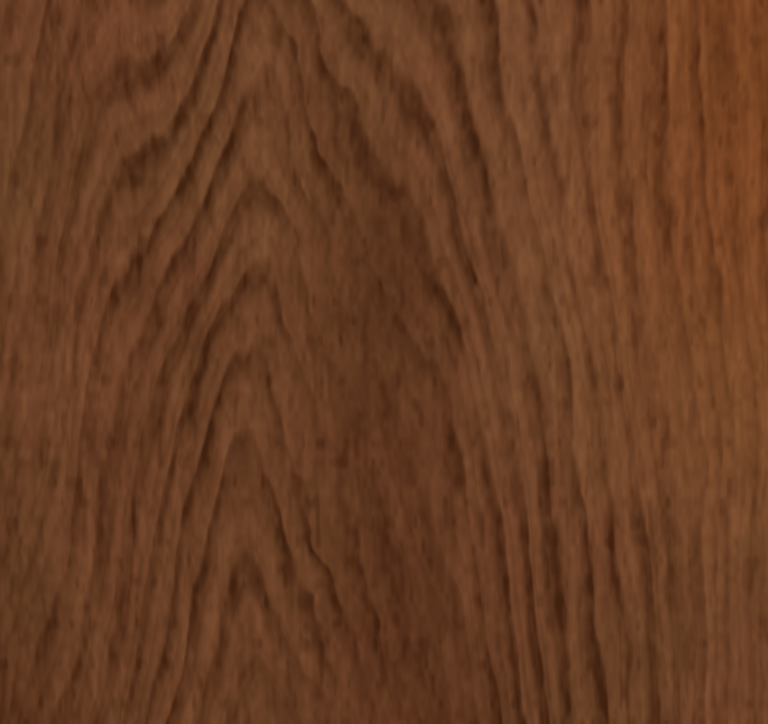
Write a WebGL 2 fragment shader that draws this texture.

```glsl
#version 300 es
precision highp float;
// Brown walnut board: nested cathedral arches of grain between straighter fibres.
uniform vec2 u_resolution;
out vec4 fragColor;

float hash(vec2 p) {
    return fract(sin(dot(p, vec2(127.1, 311.7))) * 43758.5453);
}

float noise(vec2 p) {
    vec2 cell = floor(p), f = fract(p);
    f = f * f * (3.0 - 2.0 * f);
    return mix(mix(hash(cell), hash(cell + vec2(1, 0)), f.x),
               mix(hash(cell + vec2(0, 1)), hash(cell + vec2(1, 1)), f.x), f.y);
}

float fbm(vec2 p) {
    float sum = 0.0, amp = 0.5;
    for (int i = 0; i < 4; i++) {
        sum += amp * noise(p);
        p = p * 2.03 + 17.3;
        amp *= 0.5;
    }
    return sum / 0.9375;
}

// Knotty band just right of the arches, where the rings fold and break up.
float gnarl(vec2 p) {
    float d = (p.x - 0.46) / 0.085;
    return exp(-d * d);
}

// Height of the growth-ring surface; its level lines are arches that straighten outward.
float ringField(vec2 p) {
    float fold = gnarl(p);
    p.x += 0.05 * (noise(p * vec2(3.0, 2.6) + 4.0) - 0.5);
    p += fold * vec2(0.06, 0.10) * (vec2(fbm(p * vec2(11, 9)), fbm(p * vec2(10, 9) + 31.0)) - 0.5);
    float dx = p.x - 0.345 - 0.02 * p.y;
    float flank = sqrt(dx * dx + 0.0006) - 0.0245;
    float lift = p.y * mix(0.1, 1.0, exp(-8.0 * dx * dx));
    return lift + mix(3.3, 2.7, fold) * flank
         + 0.17 * (noise(p * vec2(8.0, 1.8) + 9.0) - 0.5)
         + 0.07 * (fbm(p * vec2(26.0, 8.0)) - 0.5);
}

// Dark latewood: a slow rise and a quicker, still soft, fall.
float latewood(float phase) {
    float v = fract(phase);
    return smoothstep(0.3, 0.82, v) * (1.0 - smoothstep(0.82, 1.0, v));
}

void main() {
    vec2 p = gl_FragCoord.xy / u_resolution.y;
    float field = ringField(p);
    vec2 bent = p + vec2(0.03 * noise(p * vec2(4, 3)), 0.0);

    // Rings, fading along their length and broken up by the pores
    float strength = mix(0.12, 0.66, smoothstep(0.28, 0.72, fbm(p * vec2(8.0, 4.5) + 50.0)));
    strength *= mix(0.55, 1.0, smoothstep(0.1, 0.3, p.x));
    strength *= 1.0 - 0.4 * smoothstep(0.85, 1.06, p.x);
    strength *= mix(0.55, 1.4, noise(bent * vec2(110.0, 42.0) + 7.0));
    float tone = 0.65 - strength * latewood(field / 0.125);
    tone -= 0.12 * (1.0 - gnarl(p)) * (latewood(field / 0.056 + 0.3) - 0.3);

    // Fibres and pores drawn out along the board
    tone += 0.36 * (fbm(bent * vec2(46.0, 4.5)) - 0.5);
    tone += 0.25 * (noise(bent * vec2(125.0, 22.0)) - 0.5);
    tone += 0.23 * (noise(bent * vec2(170.0, 75.0) + 3.0) - 0.5);
    tone -= 0.20 * smoothstep(0.68, 0.95, noise(bent * vec2(105.0, 36.0) + 70.0));

    // Broad shading: dark heart streak, dim left and lower edges, lighter right
    float streak = (p.x - 0.58 + 0.10 * p.y) / 0.085;
    tone -= 0.28 * exp(-streak * streak) * smoothstep(1.0, 0.5, p.y);
    tone += 0.34 * (fbm(p * vec2(4.0, 2.2) + 80.0) - 0.5);
    tone += 0.16 * smoothstep(0.5, 0.95, p.x) + 0.14 * (p.y - 0.5);
    tone -= 0.12 * smoothstep(0.12, 0.0, p.x) * smoothstep(0.9, 0.3, p.y);

    vec3 color = mix(vec3(0.285, 0.154, 0.079), vec3(0.485, 0.307, 0.193), clamp(tone, -0.15, 1.15));

    // Orange warmth at the right, reddish and olive patches elsewhere
    float warmth = smoothstep(0.7, 1.06, p.x) * smoothstep(0.0, 0.9, p.y);
    color *= mix(vec3(1.0), vec3(1.07, 0.97, 0.82), warmth);
    color *= mix(vec3(0.97, 1.02, 0.98), vec3(1.03, 0.98, 1.01), fbm(p * vec2(6.0, 4.0) + 120.0));
    fragColor = vec4(color, 1.0);
}
```
